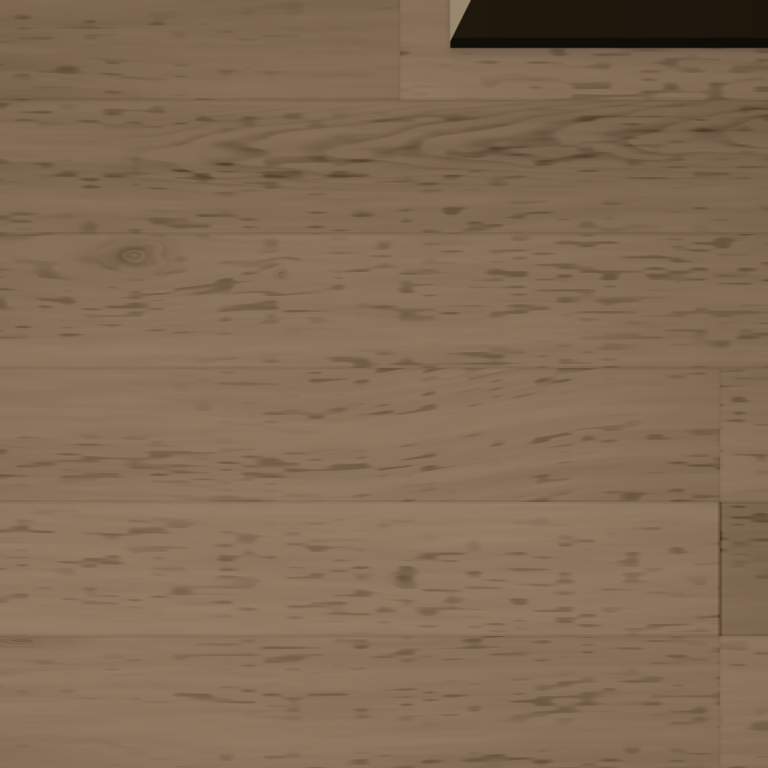
Write a WebGL 2 fragment shader that draws this texture.

```glsl
#version 300 es
precision highp float;

#define ROW_TOP 0.870
#define ROW_PITCH 0.1745
#define SEAM_WIDTH 0.0016
#define PORE_DEPTH 0.50
#define GRAIN_DEPTH 0.34
#define RING_COUNT 8.0
#define LIGHT_CENTER vec2(0.35, 0.25)
#define BOX_CORNER vec2(0.586, 0.9375)
#define WOOD_DARK vec3(0.39, 0.31, 0.23)
#define WOOD_LIGHT vec3(0.58, 0.49, 0.395)
#define BOX_DARK vec3(0.11, 0.085, 0.045)
#define BOX_PALE vec3(0.59, 0.53, 0.43)

uniform vec2 u_resolution;
out vec4 fragColor;

// Per row: joint x, tone left of the joint, tone right of it
const vec3 PLANKS[6] = vec3[6](
  vec3(0.521, -0.07, 0.14), vec3(2.0, -0.08, 0.0), vec3(2.0, 0.0, 0.0),
  vec3(0.9375, 0.0, 0.06), vec3(0.9375, 0.08, -0.15), vec3(0.9375, -0.02, 0.10));

// Knot center and radii
const vec4 KNOTS[4] = vec4[4](
  vec4(0.175, 0.668, 0.055, 0.026), vec4(0.366, 0.643, 0.008, 0.008),
  vec4(0.521, 0.247, 0.016, 0.005), vec4(0.03, 0.166, 0.08, 0.010));

float hash(vec2 p) {
  vec3 q = fract(vec3(p.xyx) * 0.1031);
  q += dot(q, q.yzx + 33.33);
  return fract((q.x + q.y) * q.z);
}

float noise(vec2 p) {
  vec2 cell = floor(p), f = fract(p);
  f = f * f * (3.0 - 2.0 * f);
  return mix(mix(hash(cell), hash(cell + vec2(1, 0)), f.x),
             mix(hash(cell + vec2(0, 1)), hash(cell + vec2(1, 1)), f.x), f.y);
}

float rowAt(float y) {
  return clamp(floor((ROW_TOP - y) / ROW_PITCH) + 1.0, 0.0, 5.0);
}

// Nested arches with their tips to the left
float archRings(vec2 p) {
  float dy = p.y - 0.785 - 0.045 * p.x;
  float phase = p.x - 150.0 * dy * dy + 0.10 * noise(p * vec2(14.0, 70.0));
  float ring = fract(phase * RING_COUNT);
  float line = smoothstep(0.35, 0.8, ring) * (1.0 - smoothstep(0.85, 1.0, ring));
  return line * exp(-dy * dy * 550.0) * smoothstep(0.08, 0.3, p.x);
}

float woodTone(vec2 p, float row, float seed) {
  // Grain height, bent by slow waves, a sweep and the knots
  float grainY = p.y + 0.016 * noise(vec2(p.x * 2.5, p.y * 9.0 + seed));
  if (row == 3.0) grainY -= 0.05 * smoothstep(0.4, 0.85, p.x);
  float knotDark = 0.0;
  for (int i = 0; i < 4; i++) {
    vec4 knot = KNOTS[i];
    if (rowAt(knot.y) != row) continue;
    vec2 d = (p - knot.xy) / knot.zw;
    float r = length(d);
    grainY -= 0.65 * (p.y - knot.y) * exp(-0.2 * r * r);
    float swirl = noise(vec2(r * 6.0 + 2.0 * noise(d * 2.0), d.x * 1.5 + seed));
    knotDark += exp(-1.3 * r * r) * (0.15 + 0.95 * swirl);
  }

  // Soft bands, fine fibres and short open pores
  float band = noise(vec2(p.x * 1.8 + seed, grainY * 48.0));
  float fibre = 0.6 * noise(vec2(p.x * 7.0 + seed, grainY * 130.0))
              + 0.4 * noise(vec2(p.x * 18.0, grainY * 260.0 + seed));
  float streak = noise(vec2(p.x * 34.0 + seed, grainY * 210.0));
  float pore = smoothstep(0.58, 0.95, streak) * smoothstep(0.25, 0.8, band);
  float tone = GRAIN_DEPTH * (0.55 * (fibre - 0.5) - 0.45 * (band - 0.5));
  tone -= PORE_DEPTH * pore + 0.55 * knotDark;
  if (row == 1.0) tone -= archRings(p) * (0.15 + 0.35 * streak);
  return tone + 0.12 * (noise(p * vec2(3.0, 9.0) + seed) - 0.5);
}

void main() {
  vec2 p = gl_FragCoord.xy / u_resolution;
  float px = 1.0 / u_resolution.y;

  // Planks
  float row = rowAt(p.y);
  vec3 plank = PLANKS[int(row)];
  float side = step(plank.x, p.x);
  float tone = 0.84 + mix(plank.y, plank.z, side);
  tone += woodTone(p, row, row * 17.0 + side * 7.3);

  // Seams and end joints
  float seamY = abs(fract((ROW_TOP - p.y) / ROW_PITCH + 0.5) - 0.5) * ROW_PITCH;
  float jointX = abs(p.x - plank.x);
  tone -= 0.16 * (1.0 - smoothstep(SEAM_WIDTH, SEAM_WIDTH + px, seamY));
  tone -= (plank.z < 0.0 ? 0.6 : 0.08) * (1.0 - smoothstep(SEAM_WIDTH, SEAM_WIDTH + px, jointX));

  // Light falloff
  vec2 toLight = p - LIGHT_CENTER;
  tone -= 0.50 * dot(toLight, toLight);
  vec3 color = mix(WOOD_DARK, WOOD_LIGHT, tone);

  // Box with a pale slanted side and a darker lower rim
  vec2 b = p - BOX_CORNER;
  float shade = exp(-max(-b.y, 0.0) * 120.0) * smoothstep(-0.01, 0.01, b.x);
  color *= 1.0 - 0.15 * shade;
  float inBox = smoothstep(-px, px, b.x) * smoothstep(-px, px, b.y);
  float front = smoothstep(-px, px, b.x - 0.5 * max(b.y - 0.008, 0.0));
  float rim = 1.0 - smoothstep(0.012, 0.012 + 2.0 * px, b.y);
  vec3 face = BOX_DARK * mix(1.1, 0.6, rim) * (1.0 - 0.25 * b.x);
  color = mix(color, mix(BOX_PALE, face, front), inBox);

  fragColor = vec4(color, 1.0);
}
```
